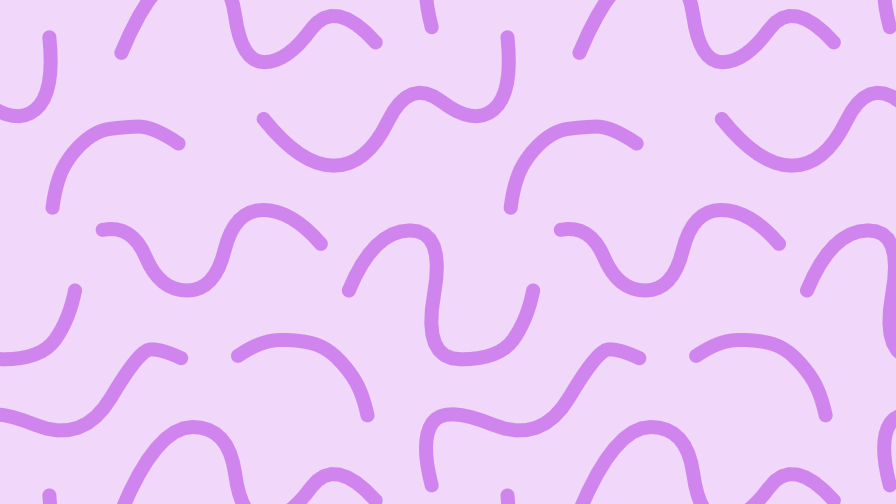
A Shadertoy shader for this pattern:

```glsl
// Loose, round-ended squiggles scattered over a pale lilac ground on a square tile.
// Each squiggle is a quadratic B-spline; its distance field is wrapped around the
// tile so that strokes cross the tile borders without seams.

#define VIEW_WIDTH 768.0      // design units across the canvas, y runs down
#define TILE 392.7            // repeat distance, both ways
#define HALF_WIDTH 6.0        // half the stroke width
#define STEPS 8               // line pieces per spline span
#define GROUND vec3(0.945, 0.843, 0.980)
#define INK vec3(0.810, 0.520, 0.930)

const int KNOTS = 7;

float segmentDistance(vec2 p, vec2 a, vec2 b) {
    vec2 ab = b - a;
    float t = clamp(dot(p - a, ab) / max(dot(ab, ab), 1e-5), 0.0, 1.0);
    return length(p - a - ab * t);
}

// Distance to one quadratic Bezier span
float spanDistance(vec2 p, vec2 a, vec2 b, vec2 c) {
    float d = 1e5;
    vec2 previous = a;
    for (int i = 1; i <= STEPS; i++) {
        float t = float(i) / float(STEPS);
        vec2 current = mix(mix(a, b, t), mix(b, c, t), t);
        d = min(d, segmentDistance(p, previous, current));
        previous = current;
    }
    return d;
}

// Distance to the nearest copy of a squiggle; spans join at control-edge midpoints
float squiggle(vec2 p, vec2 k[KNOTS]) {
    vec2 low = k[0], high = k[0];
    for (int i = 1; i < KNOTS; i++) {
        low = min(low, k[i]);
        high = max(high, k[i]);
    }
    vec2 centre = 0.5 * (low + high);
    p = mod(p - centre + 0.5 * TILE, TILE) - 0.5 * TILE + centre;

    float d = 1e5;
    vec2 start = k[0];
    for (int i = 1; i < KNOTS - 1; i++) {
        vec2 end = i == KNOTS - 2 ? k[i + 1] : 0.5 * (k[i] + k[i + 1]);
        d = min(d, spanDistance(p, start, k[i], end));
        start = end;
    }
    return d;
}

float patternDistance(vec2 p) {
    // Two plain arcs
    float d = squiggle(p, vec2[KNOTS](vec2(45, 178), vec2(48, 155), vec2(62, 130),
        vec2(83, 112), vec2(105, 109), vec2(131, 108), vec2(153, 123)));
    d = min(d, squiggle(p, vec2[KNOTS](vec2(204, 305), vec2(223, 292), vec2(254, 291),
        vec2(279, 297), vec2(299, 317), vec2(311, 338), vec2(315, 356))));
    // Shallow wave
    d = min(d, squiggle(p, vec2[KNOTS](vec2(88, 197), vec2(113, 192), vec2(137, 249),
        vec2(184, 249), vec2(201, 180), vec2(250, 180), vec2(275, 209))));
    // Tall S
    d = min(d, squiggle(p, vec2[KNOTS](vec2(299, 249), vec2(320, 198), vec2(382, 197),
        vec2(362, 308), vec2(428, 308), vec2(452, 274), vec2(457, 249))));
    // Rising wave
    d = min(d, squiggle(p, vec2[KNOTS](vec2(370, 416), vec2(360, 378), vec2(381, 347),
        vec2(464, 381), vec2(512, 300), vec2(531, 299), vec2(548, 307))));
    // High hump with a small one after it
    d = min(d, squiggle(p, vec2[KNOTS](vec2(104, 438), vec2(134, 366), vec2(196, 366),
        vec2(207, 446), vec2(246, 446), vec2(287, 390), vec2(322, 429))));
    // Deep bowl with a hooked end
    d = min(d, squiggle(p, vec2[KNOTS](vec2(226, 102), vec2(258, 142), vec2(314, 142),
        vec2(351, 66), vec2(406, 108), vec2(440, 80), vec2(435, 32))));
    return d - HALF_WIDTH;
}

void mainImage(out vec4 fragColor, in vec2 fragCoord) {
    float pixel = VIEW_WIDTH / iResolution.x;
    vec2 p = vec2(fragCoord.x, iResolution.y - fragCoord.y) * pixel;
    float coverage = clamp(0.5 - patternDistance(p) / pixel, 0.0, 1.0);
    fragColor = vec4(mix(GROUND, INK, coverage), 1.0);
}
```
